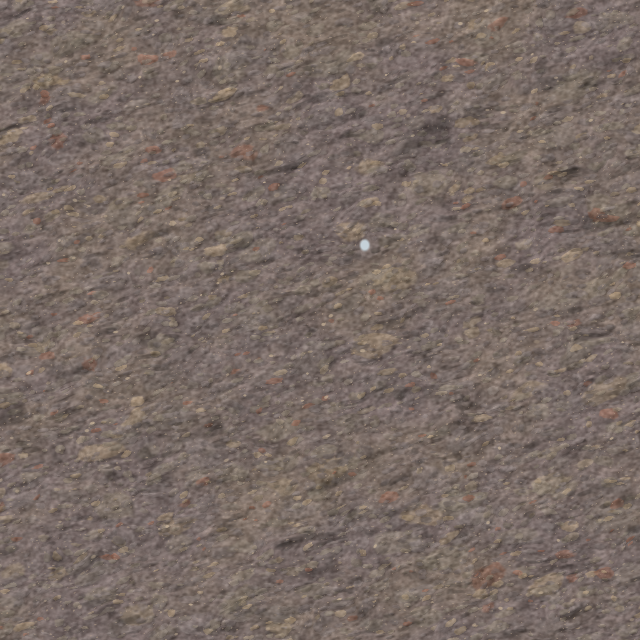
A three.js fragment shader for this texture:

```glsl
varying vec2 vUv;

float hash(vec2 p) {
  p = fract(p * vec2(0.1031, 0.1137));
  p += dot(p, p.yx + 33.33);
  return fract((p.x + p.y) * p.x * 17.31);
}

float noise(vec2 p) {
  vec2 cell = floor(p);
  vec2 f = fract(p);
  f = f * f * (3.0 - 2.0 * f);
  return mix(mix(hash(cell), hash(cell + vec2(1.0, 0.0)), f.x),
             mix(hash(cell + vec2(0.0, 1.0)), hash(cell + 1.0), f.x), f.y);
}

float fbm(vec2 p) {
  float sum = 0.0;
  float weight = 0.5;
  for (int i = 0; i < 4; i++) {
    sum += weight * noise(p);
    p = mat2(1.7, 1.05, -1.05, 1.7) * p + 19.7;
    weight *= 0.58;
  }
  return sum;
}

vec2 rotate(vec2 p, float angle) {
  float c = cos(angle);
  float s = sin(angle);
  return vec2(c * p.x + s * p.y, c * p.y - s * p.x);
}

// Mostly mauve grey, some olive and tan, a few rusty
vec3 stoneColour(float pick, float tone) {
  vec3 colour = mix(vec3(0.45, 0.41, 0.405), vec3(0.50, 0.46, 0.41), smoothstep(0.3, 0.7, pick));
  colour = mix(colour, vec3(0.61, 0.53, 0.43), smoothstep(0.76, 0.92, pick));
  colour = mix(colour, vec3(0.53, 0.37, 0.31), step(0.96, pick));
  return colour * (0.9 + 0.2 * tone);
}

// Irregular flattened stones, lit from above and shaded below
vec3 scatterStones(vec3 ground, vec2 p, float cells, float cover, float opacity, float seed) {
  vec2 q = p * cells;
  vec2 home = floor(q);
  float wobble = 0.6 * (fbm(q * 1.8 + seed) - 0.5);
  for (int y = -1; y <= 1; y++) {
    for (int x = -1; x <= 1; x++) {
      vec2 id = home + vec2(float(x), float(y));
      vec2 key = id + seed + 200.0;
      if (hash(key) > cover) continue;
      vec2 centre = id + 0.2 + 0.6 * vec2(hash(key + 31.3), hash(key + 57.9));
      float size = mix(0.22, 0.58, hash(key + 83.1));
      vec2 d = rotate(q - centre, 0.9 * (hash(key + 11.7) - 0.5));
      d.y *= mix(1.0, 1.8, hash(key + 71.2));
      float edge = length(d) + wobble - size;
      float shadow = length(d + vec2(-0.06, 0.15)) + wobble - size;
      float body = 1.0 - smoothstep(-0.08, 0.06, edge);
      ground *= 1.0 - 0.2 * opacity * (1.0 - smoothstep(-0.12, 0.12, shadow)) * (1.0 - body);
      vec3 colour = stoneColour(hash(key + 101.4), hash(key + 43.6));
      colour *= 1.0 + 0.13 * clamp(d.y / size, -1.0, 1.0);
      ground = mix(ground, colour, body * opacity);
    }
  }
  return ground;
}

// Tiny pale grains of varied brightness
float flecks(vec2 p, float cells, float cover) {
  vec2 q = p * cells;
  vec2 id = floor(q) + 300.0;
  vec2 d = fract(q) - 0.35 - 0.3 * vec2(hash(id + 7.7), hash(id + 15.1));
  float size = mix(0.14, 0.34, hash(id + 29.3));
  float grain = 1.0 - smoothstep(size * 0.4, size, length(d));
  return grain * step(hash(id), cover) * mix(0.3, 1.0, hash(id + 47.2));
}

void main() {
  // Bedding runs gently up to the right, flattened across it
  vec2 bed = rotate(vUv, 0.27) * vec2(1.0, 1.5) + 2.0;
  vec2 warped = bed + 0.016 * (vec2(noise(bed * 22.0), noise(bed * 22.0 + 40.0)) - 0.5);

  // Soil with broad patches of brown and mauve
  float patches = fbm(bed * 7.0);
  vec3 colour = mix(vec3(0.445, 0.395, 0.39), vec3(0.475, 0.42, 0.385), smoothstep(0.3, 0.8, patches));
  colour *= 0.92 + 0.2 * noise(bed * 36.0);

  // Stones from broad to small
  colour = scatterStones(colour, warped, 15.0, 0.5, 0.5, 3.0);
  colour = scatterStones(colour, warped, 29.0, 0.5, 0.55, 41.0);
  colour = scatterStones(colour, warped, 62.0, 0.5, 0.6, 87.0);

  // Rough relief lit from above
  float relief = fbm(warped * 48.0) - fbm(warped * 48.0 + vec2(-0.12, 0.32));
  colour *= 1.0 + 0.5 * relief;
  colour += 0.11 * (noise(bed * 165.0) - 0.5) + 0.06 * (noise(vUv * 240.0) - 0.5);

  // Thin dark crevices and a few deeper hollows
  float crevice = smoothstep(0.66, 0.85, noise(warped * vec2(34.0, 62.0) + 9.0));
  crevice *= smoothstep(0.35, 0.7, noise(warped * vec2(70.0, 120.0)));
  float hollow = smoothstep(0.83, 0.95, noise(warped * vec2(17.0, 27.0) + 77.0));
  colour *= 1.0 - 0.2 * crevice - 0.22 * hollow;

  // Pale grit, sparse bright chips and one white pebble
  colour = mix(colour, vec3(0.68, 0.60, 0.52), 0.6 * flecks(warped, 130.0, 0.16));
  colour = mix(colour, vec3(0.76, 0.68, 0.58), 0.8 * flecks(warped + 0.37, 62.0, 0.025));
  float pebble = length((vUv - vec2(0.57, 0.617)) * vec2(1.0, 0.85));
  colour = mix(colour, vec3(0.76, 0.81, 0.84), 1.0 - smoothstep(0.005, 0.010, pebble));

  gl_FragColor = vec4(colour + vec3(0.012, 0.010, 0.006), 1.0);
}
```
